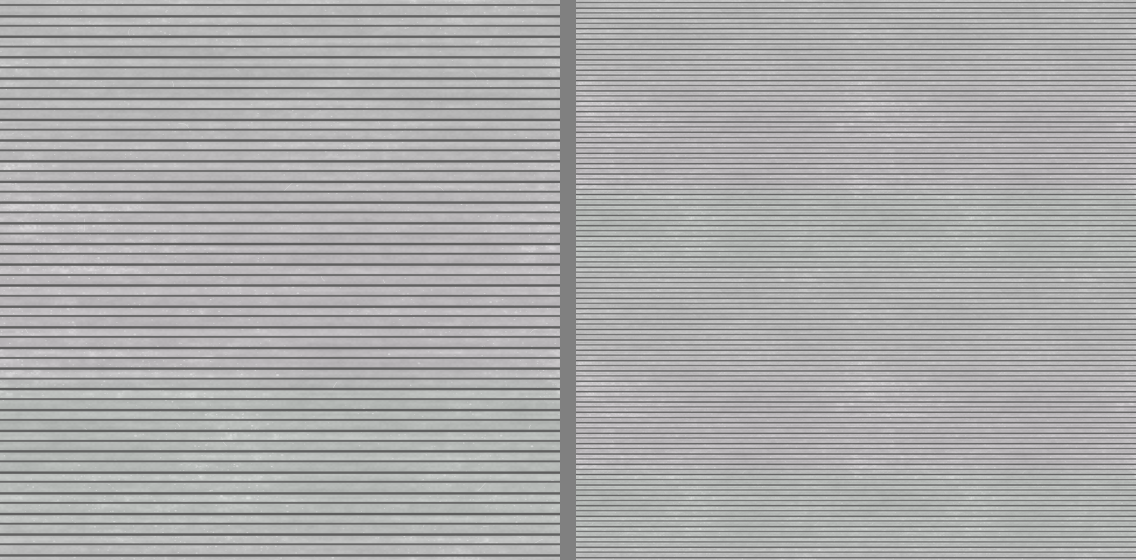
Left: one tile. Right: repeated 2 by 2.
A WebGL 1 fragment shader for this texture:

```glsl
precision highp float;
// Grey ribbed cladding: 27 pairs of horizontal slats, one wide and one narrow,
// parted by a heavy and a light groove. Wrapping noise adds streaks and stains;
// jittered cells scatter pale flecks and short curved scratches.
uniform vec2 u_resolution;

const float PAIRS = 27.0;            // slat pairs from bottom to top
const float HEAVY_POS = 0.227;       // groove centres within one pair
const float LIGHT_POS = 0.754;
const float HEAVY_HALF = 0.058;      // groove half widths, in pairs
const float LIGHT_HALF = 0.046;
const float GROOVE_SOFT = 0.035;
const float JITTER = 0.035;          // uneven spacing of the grooves
const float SHADOW_REACH = 0.11;
const vec3 WIDE_SLAT = vec3(0.717);
const vec3 NARROW_SLAT = vec3(0.738);
const vec3 HEAVY_GROOVE = vec3(0.375);
const vec3 LIGHT_GROOVE = vec3(0.405);
const vec3 FLECK = vec3(0.88);
const vec3 WARM_SHIFT = vec3(0.004, -0.008, 0.002);
const vec3 GREEN_SHIFT = vec3(-0.010, 0.004, -0.006);

float hash(vec2 p) {
  vec3 q = fract(p.xyx * 0.1031);
  q += dot(q, q.yzx + 33.33);
  return fract((q.x + q.y) * q.z);
}

// Value noise that wraps over the canvas after "cells" steps
float noise(vec2 uv, vec2 cells, float seed) {
  vec2 p = uv * cells;
  vec2 i = floor(p);
  vec2 f = fract(p);
  f = f * f * (3.0 - 2.0 * f);
  vec2 a = mod(i, cells) + seed;
  vec2 b = mod(i + 1.0, cells) + seed;
  return mix(mix(hash(a), hash(vec2(b.x, a.y)), f.x),
             mix(hash(vec2(a.x, b.y)), hash(b), f.x), f.y);
}

// Small oval flecks, at most one per cell
float flecks(vec2 uv, float cells, float density, float seed) {
  vec2 p = uv * cells;
  vec2 id = mod(floor(p), cells) + seed;
  vec2 centre = 0.3 + 0.4 * vec2(hash(id + 7.1), hash(id + 19.7));
  vec2 d = (fract(p) - centre) * vec2(0.75, 1.0);
  float radius = mix(0.07, 0.21, hash(id + 31.3));
  float soft = max(0.06, 0.6 * cells / u_resolution.y);
  float dotMask = 1.0 - smoothstep(radius - soft, radius + soft, length(d));
  return dotMask * step(1.0 - density, hash(id)) * mix(0.35, 1.0, hash(id + 43.9));
}

// Short bent scratches, in some cells only
float scratches(vec2 uv, float cells, float seed) {
  vec2 p = uv * cells;
  vec2 id = mod(floor(p), cells) + seed;
  vec2 d = fract(p) - (0.3 + 0.4 * vec2(hash(id + 3.3), hash(id + 11.9)));
  float angle = 3.14159 * hash(id + 23.5);
  d = mat2(cos(angle), -sin(angle), sin(angle), cos(angle)) * d;
  d.y += (hash(id + 37.7) - 0.5) * 8.0 * d.x * d.x;
  float halfLength = mix(0.03, 0.13, hash(id + 53.1));
  d.x -= clamp(d.x, -halfLength, halfLength);
  float width = max(0.012, 0.8 * cells / u_resolution.y);
  return (1.0 - smoothstep(0.0, width, length(d))) * step(0.72, hash(id));
}

float groove(float dist, float halfWidth, float soft) {
  return 1.0 - smoothstep(halfWidth - soft, halfWidth + soft, abs(dist));
}

void main() {
  vec2 uv = gl_FragCoord.xy / u_resolution;
  float row = floor(uv.y * PAIRS);
  float y = fract(uv.y * PAIRS);

  // Groove distances with a small random offset per pair
  float heavyDist = y - HEAVY_POS - JITTER * (hash(vec2(row, 5.0)) - 0.5);
  float lightDist = y - LIGHT_POS - JITTER * (hash(vec2(row, 9.0)) - 0.5);
  float soft = max(GROOVE_SOFT, 0.6 * PAIRS / u_resolution.y);
  float heavy = groove(heavyDist, HEAVY_HALF, soft);
  float light = groove(lightDist, LIGHT_HALF, soft);
  float wide = step(0.0, heavyDist) * step(lightDist, 0.0);

  // Slat base, with a slow change of tint up the canvas
  vec3 color = mix(NARROW_SLAT, WIDE_SLAT, wide);
  float rise = smoothstep(0.28, 0.36, uv.y);
  color += WARM_SHIFT * rise * (1.0 - smoothstep(0.5, 0.85, uv.y));
  color += GREEN_SHIFT * smoothstep(0.0, 0.1, uv.y) * (1.0 - rise);

  // Stains, drawn-out streaks and fine grain
  float stain = noise(uv, vec2(5.0, 9.0), 3.0) * 0.6 + noise(uv, vec2(17.0, 41.0), 61.0) * 0.4;
  float streak = noise(uv, vec2(5.0, 216.0), 17.0);
  float mottle = noise(uv, vec2(61.0, 135.0), 29.0);
  float grain = noise(uv, vec2(240.0, 300.0), 41.0);
  float wear = mix(1.0, 0.55, wide);
  color += 0.045 * (stain - 0.5) + 0.05 * wear * (streak - 0.5);
  color += 0.03 * (mottle - 0.5) + 0.025 * (grain - 0.5);
  color += 0.07 * wear * smoothstep(0.62, 0.9, mottle * 0.5 + stain * 0.5) * grain;

  // Soft shade beside the grooves
  float shade = exp(-abs(heavyDist) / SHADOW_REACH) + 0.6 * exp(-abs(lightDist) / SHADOW_REACH);
  color -= 0.045 * shade - 0.015;

  // Pale flecks and scratches gather on worn patches
  float density = wear * smoothstep(0.3, 0.85, stain);
  float marks = flecks(uv, 190.0, 0.22 * density, 71.0);
  marks = max(marks, flecks(uv, 110.0, 0.09 * density, 137.0));
  marks = max(marks, 0.6 * scratches(uv, 11.0, 211.0));
  color = mix(color, FLECK, 0.75 * marks);

  color = mix(color, HEAVY_GROOVE + 0.03 * (streak - 0.5), heavy);
  color = mix(color, LIGHT_GROOVE + 0.03 * (streak - 0.5), light);
  gl_FragColor = vec4(color, 1.0);
}
```
